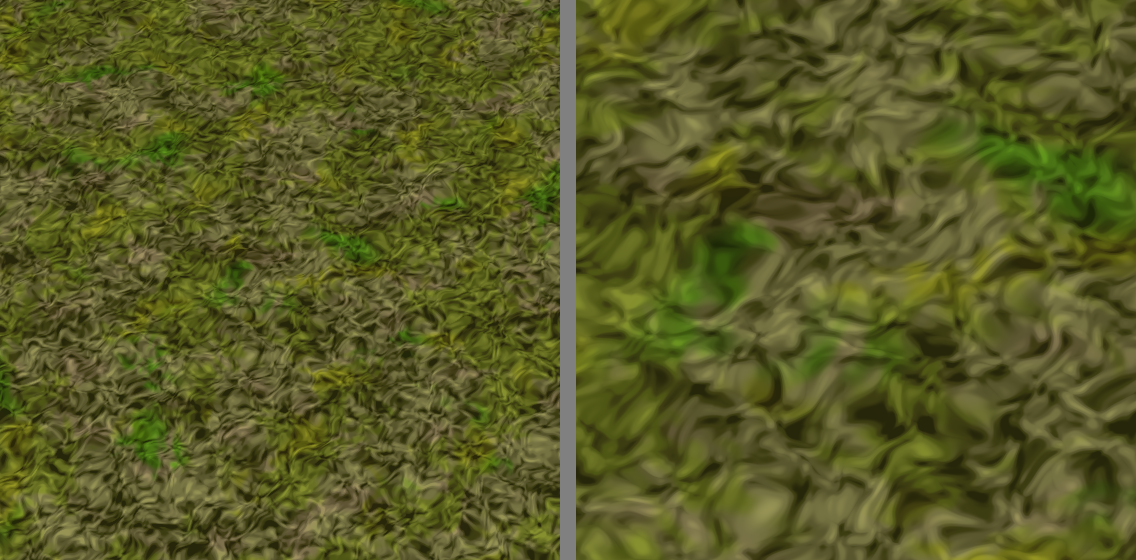
Left, the full canvas; right, a detail of the centre.
Reproduce this texture procedurally as a WebGL 2 fragment shader.

```glsl
#version 300 es
precision highp float;

uniform vec2 u_resolution;
out vec4 fragColor;

const float TAU = 6.2831853;

// Random unit gradient for a lattice cell
vec2 cellGradient(vec2 cell, float seed) {
    uvec2 k = uvec2(ivec2(cell) + 4096);
    uint h = k.x * 1597334677u ^ k.y * 3812015801u ^ uint(seed) * 2798796415u;
    h = (h ^ (h >> 15)) * 2246822519u;
    h ^= h >> 13;
    h *= 3266489917u;
    h ^= h >> 16;
    float angle = TAU * float(h & 65535u) / 65536.0;
    return vec2(cos(angle), sin(angle));
}

float gradientNoise(vec2 p, float seed) {
    vec2 cell = floor(p);
    vec2 f = p - cell;
    vec2 u = f * f * f * (f * (f * 6.0 - 15.0) + 10.0);
    vec2 e = vec2(1.0, 0.0);
    float a = dot(cellGradient(cell, seed), f);
    float b = dot(cellGradient(cell + e.xy, seed), f - e.xy);
    float c = dot(cellGradient(cell + e.yx, seed), f - e.yx);
    float d = dot(cellGradient(cell + e.xx, seed), f - e.xx);
    return mix(mix(a, b, u.x), mix(c, d, u.x), u.y);
}

vec2 rotate(vec2 p, float angle) {
    float c = cos(angle), s = sin(angle);
    return vec2(c * p.x + s * p.y, c * p.y - s * p.x);
}

// Ground plane tilted away from the viewer: grains shrink and flatten upward
vec2 groundPlane(vec2 uv) {
    return vec2((uv.x - 0.5) * (1.0 + 0.3 * uv.y), uv.y * (1.0 + 0.45 * uv.y));
}

vec2 curl(vec2 p, float frequency, float amount, float seed) {
    vec2 q = p * frequency;
    return p + amount * vec2(gradientNoise(q, seed), gradientNoise(q, seed + 1.0));
}

// Noise stretched along one direction
float strands(vec2 p, float angle, vec2 frequency, float seed) {
    return gradientNoise(rotate(p, angle) * frequency, seed);
}

// Overlapping tufts, fine blades and broad hollows
float turfHeight(vec2 p) {
    vec2 bent = curl(curl(p, 14.0, 0.025, 1.0), 40.0, 0.012, 3.0);
    float rising = strands(bent, 0.6, vec2(30.0, 62.0), 5.0);
    float falling = strands(bent, -0.5, vec2(34.0, 60.0), 6.0);
    float blades = strands(bent, 0.9, vec2(62.0, 115.0), 7.0);
    float hollows = gradientNoise(p * vec2(8.0, 11.0), 8.0);
    return max(rising, falling) - 0.12 + 0.55 * blades + 0.4 * hollows;
}

// Large drifts of dry growth with ragged borders
float dryness(vec2 p, float nearness) {
    vec2 q = curl(p, 9.0, 0.05, 10.0);
    float drift = 0.85 * strands(q, 0.5, vec2(4.0, 6.5), 12.0);
    drift += 0.5 * gradientNoise(q * 13.0, 13.0);
    drift += 0.4 * gradientNoise(q * 42.0, 14.0);
    return smoothstep(-0.17, 0.17, drift + 0.1 * (nearness - 0.5));
}

vec3 toneRamp(float h, vec3 shadow, vec3 shade, vec3 body, vec3 light) {
    vec3 color = mix(shadow, shade, smoothstep(-0.5, -0.27, h));
    color = mix(color, body, smoothstep(-0.27, -0.04, h));
    color = mix(color, light, smoothstep(-0.04, 0.25, h));
    return color * (1.0 + 0.28 * smoothstep(0.25, 0.6, h));
}

void main() {
    vec2 uv = gl_FragCoord.xy / u_resolution;
    vec2 p = groundPlane(uv);

    float height = turfHeight(p) * mix(1.08, 0.82, uv.y);
    float dry = dryness(p, 1.0 - uv.y);

    vec3 shadow = vec3(0.15, 0.15, 0.04);
    vec3 shade = vec3(0.24, 0.24, 0.07);
    vec3 moss = toneRamp(height, shadow, shade,
                         vec3(0.31, 0.34, 0.08), vec3(0.41, 0.44, 0.14));
    vec3 straw = toneRamp(height, shadow, shade,
                          vec3(0.35, 0.34, 0.18), vec3(0.46, 0.45, 0.26));

    // Lush and yellowed tints within the moss
    float lush = gradientNoise(curl(p, 12.0, 0.04, 20.0) * vec2(6.0, 8.0), 22.0);
    float yellowed = gradientNoise(p * vec2(9.0, 12.0), 23.0);
    moss *= mix(vec3(1.0), vec3(0.72, 1.04, 0.6), smoothstep(0.16, 0.45, lush));
    moss *= mix(vec3(1.0), vec3(1.12, 1.05, 0.75), smoothstep(0.1, 0.4, yellowed));

    // Pinkish bleached stems
    float bleached = gradientNoise(p * vec2(11.0, 14.0), 24.0);
    straw *= mix(vec3(1.0), vec3(1.06, 0.98, 1.15), smoothstep(0.05, 0.4, bleached));

    fragColor = vec4(mix(moss, straw, dry), 1.0);
}
```
